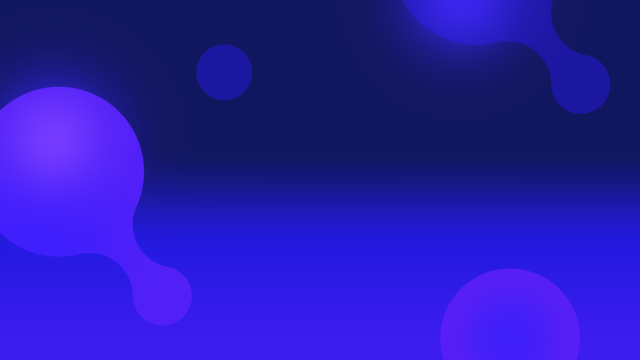
This background is drawn by a Shadertoy shader. Its source:

```glsl
// Night-blue to violet backdrop with two dumbbell blobs, two discs and soft glows.
// Each blob is two circles joined by a neck whose sides are arcs tangent to both;
// all lengths are in canvas heights, and the layers are blended back to front.

float disc(vec2 p, vec2 centre, float radius) {
    return length(p - centre) - radius;
}

// Signed distance to a large and a small circle joined by concave fillets
float dumbbell(vec2 p, vec2 bigCentre) {
    const float bigR = 0.236, smallR = 0.082, filletR = 0.1205;
    vec2 span = vec2(0.287, -0.345);
    float len = length(span);
    vec2 axis = span / len;

    // Local frame along the axis, folded so one fillet serves both sides
    vec2 q = p - bigCentre;
    q = vec2(dot(q, axis), abs(q.x * axis.y - q.y * axis.x));

    // Fillet centre from the triangle of tangent circles
    float a = bigR + filletR, b = smallR + filletR;
    float fx = (a * a - b * b + len * len) / (2.0 * len);
    vec2 fillet = vec2(fx, sqrt(a * a - fx * fx));

    float roof = fillet.y * min(q.x / fx, (len - q.x) / (len - fx));
    if (q.y < roof) return filletR - length(q - fillet);
    return min(disc(q, vec2(0.0), bigR), disc(q, vec2(len, 0.0), smallR));
}

float cover(float d) {
    float edge = 0.75 / iResolution.y;
    return 1.0 - smoothstep(-edge, edge, d);
}

float glow(vec2 p, vec2 centre, float spread) {
    vec2 v = p - centre;
    return exp(-dot(v, v) / spread);
}

void mainImage(out vec4 fragColor, in vec2 fragCoord) {
    vec2 p = fragCoord / iResolution.y;

    // Backdrop: dark sky melting into saturated blue, violet at the foot
    vec3 lower = mix(vec3(0.24, 0.11, 0.94), vec3(0.14, 0.10, 0.88), smoothstep(0.0, 0.36, p.y));
    vec3 col = mix(lower, vec3(0.067, 0.09, 0.37), smoothstep(0.30, 0.60, p.y));

    // Muted upper shapes
    vec3 indigo = vec3(0.11, 0.09, 0.63);
    col = mix(col, indigo, cover(disc(p, vec2(0.623, 0.799), 0.0775)));
    col = mix(col, indigo, cover(dumbbell(p, vec2(1.326, 1.111))));

    // Halos: one over the upper blob, one behind the left blob
    col = mix(col, vec3(0.23, 0.15, 0.94), glow(p, vec2(1.28, 1.01), 0.024));
    col = mix(col, vec3(0.23, 0.14, 0.98), glow(p, vec2(0.148, 0.611), 0.028));

    // Left blob: blue lower side, violet rim and a bright spot
    vec3 violet = mix(vec3(0.25, 0.12, 0.99), vec3(0.32, 0.125, 0.97),
                      smoothstep(0.05, 0.38, length(p - vec2(0.10, 0.33))));
    violet = mix(violet, vec3(0.46, 0.23, 1.0), glow(p, vec2(0.148, 0.611), 0.018));
    col = mix(col, violet, cover(dumbbell(p, vec2(0.164, 0.523))));

    // Lower right disc, blue at its heart
    vec2 heart = vec2(1.417, 0.060);
    vec3 orb = mix(vec3(0.25, 0.12, 0.98), vec3(0.34, 0.12, 0.96),
                   smoothstep(0.02, 0.19, length(p - heart)));
    col = mix(col, orb, cover(disc(p, heart, 0.194)));

    fragColor = vec4(col, 1.0);
}
```
